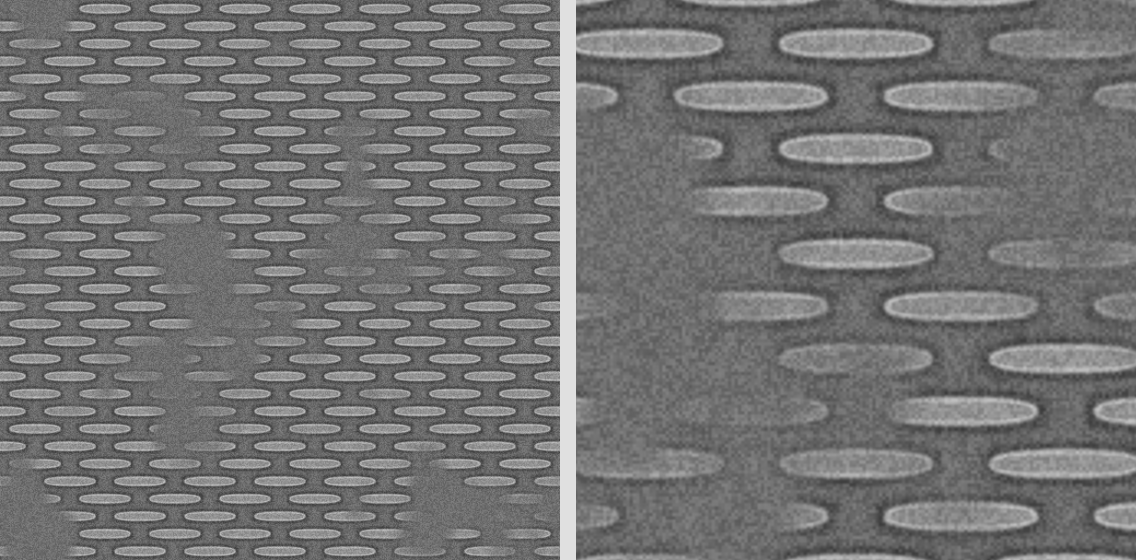
Left, the full canvas; right, a detail of the centre.
This pattern is drawn by a Shadertoy shader. Its source:

```glsl
// Embossed metal sheet: staggered rows of long rounded slots with a bright rim
// and a dark halo, rubbed flat in patches by wrapping noise, under fine grain.
// Slots are superellipses; every repeat and noise period is whole, so it tiles.

#define COLUMNS 8.0
#define ROWS 32.0
#define SLOT_HALF vec2(1.47, 0.285)  // in row heights
#define SLOT_POWER 2.6               // 2 = ellipse, higher = squarer
#define BASE_TONE 0.432
#define FACE_LIFT 0.135
#define RIM_LIFT 0.125
#define HALO_DEPTH 0.10
#define WEAR_START 0.53
#define WEAR_END 0.79
#define GRAIN_CELLS 512.0
#define GRAIN_AMOUNT 0.13

const float TAU = 6.2831853;

float hash(vec2 cell) {
    uvec2 q = uvec2(ivec2(cell)) * uvec2(1597334673u, 3812015801u);
    uint n = (q.x ^ q.y) * 1597334673u;
    n = (n ^ (n >> 15)) * 2246822519u;
    n ^= n >> 13;
    return float(n >> 8) / 16777216.0;
}

// Value noise over the unit canvas, wrapping after a whole number of cells.
float wrapNoise(vec2 uv, float cells, float seed) {
    vec2 p = uv * cells - 0.5;
    vec2 i = floor(p);
    vec2 f = p - i;
    f = f * f * (3.0 - 2.0 * f);
    vec2 a = mod(i, cells) + seed;
    vec2 b = mod(i + 1.0, cells) + seed;
    return mix(mix(hash(a), hash(vec2(b.x, a.y)), f.x),
               mix(hash(vec2(a.x, b.y)), hash(b), f.x), f.y);
}

// Approximate signed distance to a superellipse: value over gradient length.
float slotDistance(vec2 p) {
    vec2 q = max(abs(p) / SLOT_HALF, 0.001);
    vec2 powered = pow(q, vec2(SLOT_POWER));
    float k = pow(powered.x + powered.y, 1.0 / SLOT_POWER);
    vec2 gradient = pow(q / k, vec2(SLOT_POWER - 1.0)) / SLOT_HALF;
    return (k - 1.0) / length(gradient);
}

float bell(float x, float width) {
    x /= width;
    return exp(-x * x);
}

// Tone added by one slot: raised face, bright rim, dark halo and wide shade.
float slotRelief(float d, float pixel) {
    float soft = max(0.045, 0.7 * pixel);
    float inside = 1.0 - smoothstep(-soft, soft, d);
    float rim = bell(d + 0.075, 0.06);
    float halo = bell(d - 0.075, 0.085);
    float shade = bell(max(d, 0.0), 0.28) * (1.0 - inside);
    return FACE_LIFT * inside + RIM_LIFT * rim - HALO_DEPTH * halo - 0.03 * shade;
}

// Patchy wear, heavier along a broad diagonal band.
float wearField(vec2 uv) {
    float patches = 0.5 * wrapNoise(uv, 7.0, 11.0)
                  + 0.32 * wrapNoise(uv, 15.0, 37.0)
                  + 0.18 * wrapNoise(uv, 34.0, 71.0);
    return patches + 0.09 * cos(TAU * (uv.x + uv.y - 0.95));
}

void mainImage(out vec4 fragColor, in vec2 fragCoord) {
    vec2 uv = fragCoord / iResolution.xy;
    float pixel = ROWS / iResolution.y;
    float cellWidth = ROWS / COLUMNS;
    float wear = wearField(uv);
    float row = floor(uv.y * ROWS);
    float relief = 0.0;

    // Neighbouring rows are summed so that their halos overlap.
    for (float k = -1.0; k <= 1.0; k++) {
        float r = row + k;
        float x = uv.x * COLUMNS - 0.5 * mod(r, 2.0);
        float column = floor(x + 0.5);
        vec2 p = vec2((x - column) * cellWidth, uv.y * ROWS - r - 0.5);
        vec2 id = vec2(mod(column, COLUMNS), mod(r, ROWS));
        float slotWear = wear + 0.12 * (hash(id + 101.0) - 0.5);
        float strength = 1.0 - smoothstep(WEAR_START, WEAR_END, slotWear);
        relief += strength * slotRelief(slotDistance(p), pixel);
    }

    // Fine grain plus a slightly coarser mottling.
    float grain = wrapNoise(uv, GRAIN_CELLS, 211.0) - 0.5;
    float mottle = wrapNoise(uv, GRAIN_CELLS * 0.5, 853.0) - 0.5;
    float tone = BASE_TONE + relief + GRAIN_AMOUNT * (grain + 0.3 * mottle);
    fragColor = vec4(vec3(clamp(tone, 0.0, 1.0)), 1.0);
}
```
